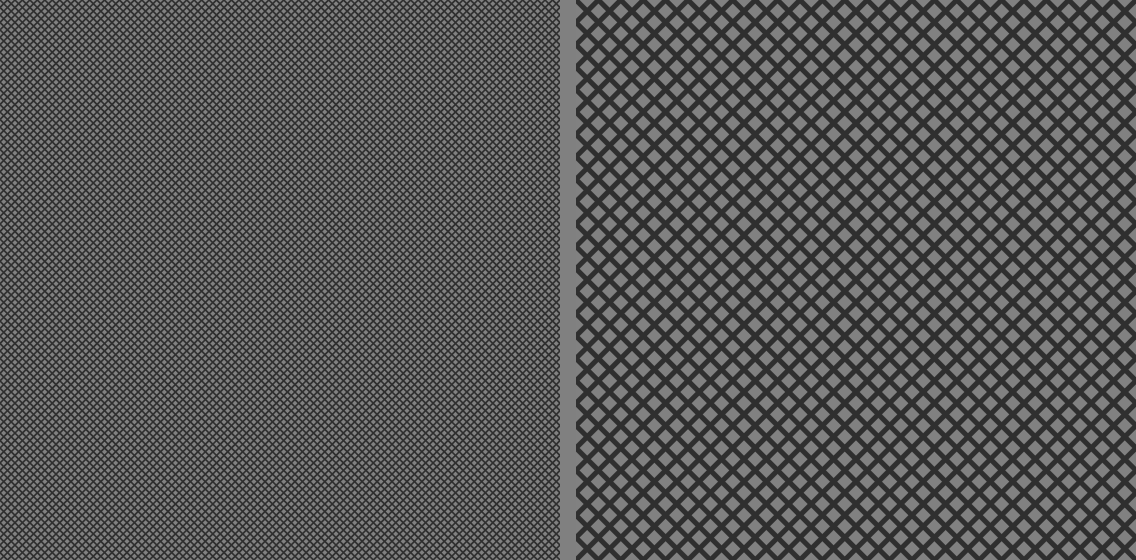
Left: the whole. Right: its middle third, enlarged.
A WebGL 2 fragment shader for this pattern:

```glsl
#version 300 es
precision highp float;
// Fine diagonal mesh: small grey diamonds between dark crossing lines,
// 75 repeats across and down. The canvas is turned by 45 degrees into
// a square lattice, and each cell holds one box with smoothed edges.

uniform vec2 u_resolution;
out vec4 fragColor;

void main() {
    // A whole number of repeats keeps the opposite edges continuous.
    const float repeats = 75.0;
    vec2 grid = gl_FragCoord.xy / u_resolution * repeats;

    // Diagonal axes; one lattice cell is one diamond.
    vec2 diagonal = vec2(grid.x + grid.y, grid.x - grid.y);
    vec2 fromCentre = abs(fract(diagonal) - 0.5);

    // One pixel's width, measured along the diagonal axes.
    float pixel = sqrt(2.0) * repeats / min(u_resolution.x, u_resolution.y);

    // Coverage of the diamond, leaving a dark line about a third of a cell wide.
    vec2 inside = clamp((0.34 - fromCentre) / pixel + 0.5, 0.0, 1.0);
    float diamond = inside.x * inside.y;

    vec3 lineColour = vec3(0.185);
    vec3 diamondColour = vec3(0.505);
    fragColor = vec4(mix(lineColour, diamondColour, diamond), 1.0);
}
```
